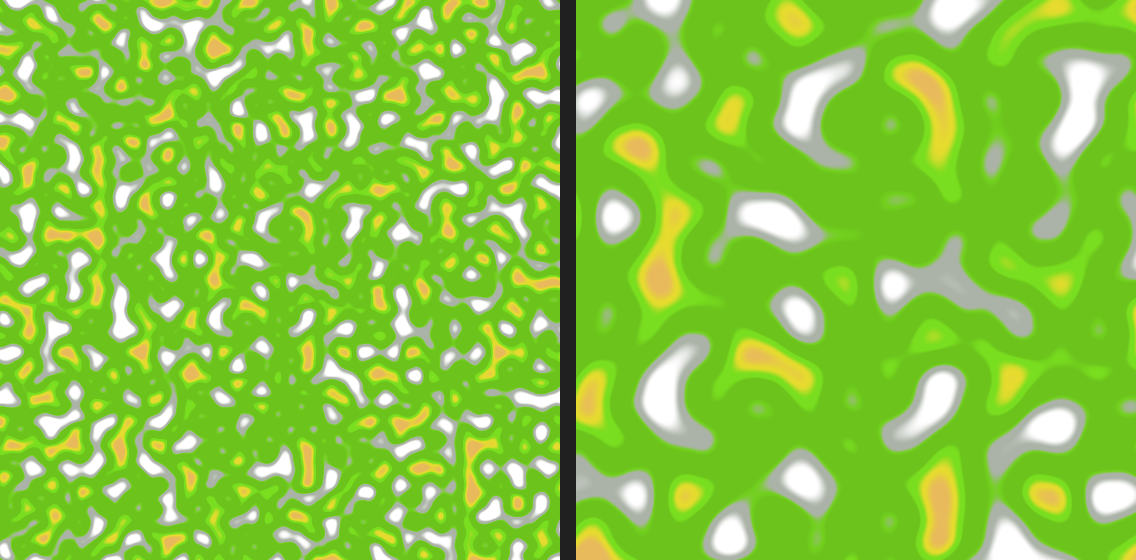
Left, the full canvas; right, a detail of the centre.
Give the GLSL for this texture, as a Shadertoy shader.

```glsl
// Irregular white-grey and yellow-orange islands scattered on a vivid green ground.

const float CELLS = 24.0;   // noise cells across the canvas height
const float TURN = 6.28319;

const vec3 GREEN  = vec3(0.42, 0.765, 0.11);
const vec3 LIME   = vec3(0.475, 0.87, 0.12);
const vec3 YELLOW = vec3(0.90, 0.86, 0.18);
const vec3 ORANGE = vec3(0.91, 0.73, 0.36);
const vec3 GREY   = vec3(0.67, 0.70, 0.655);
const vec3 WHITE  = vec3(1.0);

// Random value from 0 to 1 for a lattice point
float hash(vec2 cell) {
    vec3 p = fract(cell.xyx * vec3(0.1031, 0.1030, 0.0973));
    p += dot(p, p.yzx + 33.33);
    return fract((p.x + p.y) * p.z);
}

// Slope contributed by one lattice corner with a random unit direction
float cornerSlope(vec2 cell, vec2 corner, vec2 local) {
    float angle = TURN * hash(cell + corner);
    return dot(vec2(cos(angle), sin(angle)), local - corner);
}

// Smooth signed gradient noise, about -0.6 to 0.6
float gradientNoise(vec2 p) {
    vec2 cell = floor(p);
    vec2 local = fract(p);
    vec2 blend = local * local * local * (local * (local * 6.0 - 15.0) + 10.0);
    float bottom = mix(cornerSlope(cell, vec2(0, 0), local),
                       cornerSlope(cell, vec2(1, 0), local), blend.x);
    float top = mix(cornerSlope(cell, vec2(0, 1), local),
                    cornerSlope(cell, vec2(1, 1), local), blend.x);
    return mix(bottom, top, blend.y);
}

// Height to colour: islands of warm tones above, pale tones below
vec3 islandColor(float height) {
    vec3 color = mix(GREEN, LIME, smoothstep(0.18, 0.225, height));
    color = mix(color, YELLOW, smoothstep(0.27, 0.37, height));
    color = mix(color, ORANGE, smoothstep(0.37, 0.47, height));

    float depth = -height;
    color = mix(color, LIME, 0.5 * smoothstep(0.10, 0.145, depth));
    color = mix(color, GREY, smoothstep(0.135, 0.19, depth));
    return mix(color, WHITE, smoothstep(0.25, 0.38, depth));
}

void mainImage(out vec4 fragColor, in vec2 fragCoord) {
    vec2 uv = fragCoord / iResolution.y;
    float height = gradientNoise(uv * CELLS + vec2(37.3, 81.6));
    fragColor = vec4(islandColor(height), 1.0);
}
```
